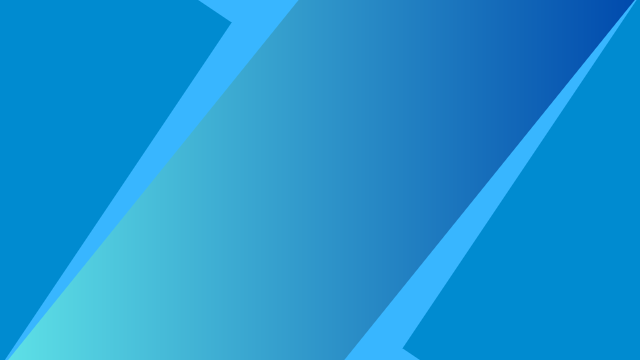
Reproduce this background procedurally as a Shadertoy shader.

```glsl
// Draws a slanted teal-to-navy gradient band over sky blue, flanked by two deep blue corner panels.

#define PANEL_BLUE   vec3(0.000, 0.545, 0.816)
#define SKY_BLUE     vec3(0.220, 0.714, 1.000)
#define BAND_TEAL    vec3(0.365, 0.878, 0.902)
#define BAND_NAVY    vec3(0.000, 0.290, 0.678)
#define BAND_LEAN    0.807                  // horizontal shift per unit height
#define BAND_CENTER  0.004
#define BAND_HALF    0.467                  // half width, measured horizontally
#define BAND_SPAN    vec2(-0.866, 0.875)    // left and right ends of the gradient
#define PANEL_LEAN   0.672
#define LEFT_CORNER  vec2(-0.2454, 0.4375)
#define RIGHT_CORNER vec2(0.2292, -0.4676)

// Coverage of a signed distance, softened over one pixel.
float coverage(float dist) {
    return clamp(0.5 - dist * iResolution.y, 0.0, 1.0);
}

// Signed distance to a right-angled quadrant that extends along -xAxis and -yAxis.
float quadrant(vec2 p, vec2 xAxis, vec2 yAxis) {
    vec2 d = vec2(dot(p, xAxis), dot(p, yAxis));
    return length(max(d, 0.0)) + min(max(d.x, d.y), 0.0);
}

// Signed distance to the endless slanted band.
float slantedBand(vec2 p) {
    float offset = abs(p.x - BAND_CENTER - BAND_LEAN * p.y) - BAND_HALF;
    return offset / length(vec2(1.0, BAND_LEAN));
}

void mainImage(out vec4 fragColor, in vec2 fragCoord) {
    // Centred coordinates, one unit per canvas height
    vec2 p = (fragCoord - 0.5 * iResolution.xy) / iResolution.y;

    // Corner panels, mirrored through the centre
    vec2 along = normalize(vec2(PANEL_LEAN, 1.0));
    vec2 across = vec2(along.y, -along.x);
    float panels = min(quadrant(p - LEFT_CORNER, across, along),
                       quadrant(p - RIGHT_CORNER, -across, -along));
    vec3 color = mix(SKY_BLUE, PANEL_BLUE, coverage(panels));

    // Gradient band on top
    float t = clamp((p.x - BAND_SPAN.x) / (BAND_SPAN.y - BAND_SPAN.x), 0.0, 1.0);
    color = mix(color, mix(BAND_TEAL, BAND_NAVY, t), coverage(slantedBand(p)));

    fragColor = vec4(color, 1.0);
}
```
